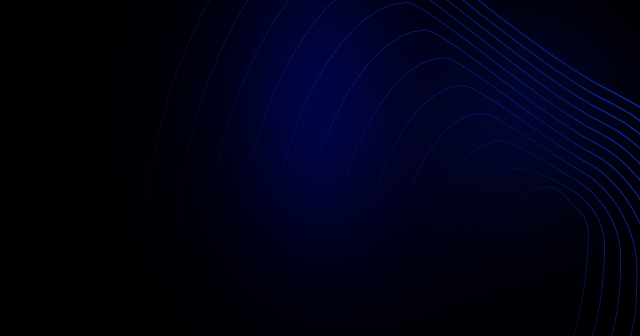
Give the GLSL for this background, as a WebGL 1 fragment shader.

```glsl
precision highp float;
uniform vec2 u_resolution;

float segmentDistance(vec2 p, vec2 a, vec2 b) {
  vec2 ap = p - a, ab = b - a;
  return length(ap - ab * clamp(dot(ap, ab) / max(dot(ab, ab), 1e-4), 0.0, 1.0));
}

vec2 bezier(vec2 a, vec2 b, vec2 c, vec2 d, float t) {
  float s = 1.0 - t;
  return s * s * s * a + 3.0 * s * t * (s * b + t * c) + t * t * t * d;
}

float bezierDistance(vec2 p, vec2 a, vec2 b, vec2 c, vec2 d) {
  float nearest = 1e4;
  vec2 previous = a;
  for (int i = 1; i <= 14; i++) {
    vec2 next = bezier(a, b, c, d, float(i) / 14.0);
    nearest = min(nearest, segmentDistance(p, previous, next));
    previous = next;
  }
  return nearest;
}

// One contour: left flank, crest, shoulder, right flank and foot; k grows outward
float contourDistance(vec2 p, float k) {
  vec2 left = vec2(600.0 - 38.6 * k, 275.0);
  vec2 crest = vec2(644.5 - 22.4 * k, 236.0 - 33.3 * k) + max(0.0, 1.0 - k) * vec2(12.0, -11.0);
  vec2 shoulder = vec2(685.0 + 5.0 * k, 243.0 - 11.8 * k);
  vec2 slope = vec2(10.0 + 9.1 * k, 10.0 + 3.7 * k);
  vec2 right = vec2(706.0 + 19.4 * k, 283.0 + 13.0 * k);
  vec2 foot = vec2(687.0 + 22.7 * k, 408.0);
  vec2 span = crest - left;

  float d = segmentDistance(p, left, left + vec2(0.0, 50.0));
  d = min(d, bezierDistance(p, left, left + vec2(0.0, 0.4 * span.y),
                            crest - vec2(0.5 * span.x, 0.0), crest));
  d = min(d, bezierDistance(p, crest, crest + vec2(14.0 + 1.5 * k, 0.0),
                            shoulder - slope, shoulder));
  d = min(d, bezierDistance(p, shoulder, shoulder + slope,
                            right - vec2(0.0, 22.0 + 7.0 * k), right));
  return min(d, bezierDistance(p, right, right + vec2(0.0, 45.0),
                               foot + vec2(8.0, -25.0), foot));
}

float glow(vec2 p, vec2 center, vec2 radius) {
  vec2 q = (p - center) / radius;
  return exp(-0.5 * dot(q, q));
}

void main() {
  // Design grid of 768 by 404 units, y pointing down
  vec2 uv = gl_FragCoord.xy / u_resolution;
  vec2 p = vec2(uv.x, 1.0 - uv.y) * vec2(768.0, 404.0);
  float pixel = 404.0 / u_resolution.y;

  // Soft blue glows on black
  vec3 color = vec3(0.01, 0.04, 1.0) * (0.14 * glow(p, vec2(380.0, 115.0), vec2(60.0, 115.0))
                                      + 0.12 * glow(p, vec2(385.0, 130.0), vec2(115.0, 155.0)));
  color += vec3(0.03, 0.1, 1.0) * (0.13 * glow(p, vec2(635.0, 135.0), vec2(80.0, 85.0))
                                 + 0.04 * glow(p, vec2(590.0, 190.0), vec2(150.0, 130.0)));

  // Line strength fades toward the lower left
  float leftFade = mix(0.25, 0.6, smoothstep(200.0, 560.0, p.x))
                 * (1.0 - smoothstep(0.0, 320.0, p.y));
  float rightFade = 0.85 * smoothstep(590.0, 760.0, p.x)
                  * (1.0 - 0.4 * smoothstep(220.0, 404.0, p.y));
  float strength = max(leftFade, rightFade);

  // Nested contour lines
  float lines = 0.0;
  for (int i = 0; i < 12; i++) {
    float k = float(i);
    float halfWidth = 0.4 + 0.035 * k * smoothstep(450.0, 650.0, p.x);
    float coverage = clamp(0.5 + (halfWidth - contourDistance(p, k)) / pixel, 0.0, 1.0);
    lines = max(lines, coverage);
  }
  vec3 lineColor = mix(vec3(0.2, 0.25, 0.65), vec3(0.07, 0.19, 0.78), smoothstep(250.0, 600.0, p.x));
  color = mix(color, lineColor, lines * strength);

  gl_FragColor = vec4(color, 1.0);
}
```
